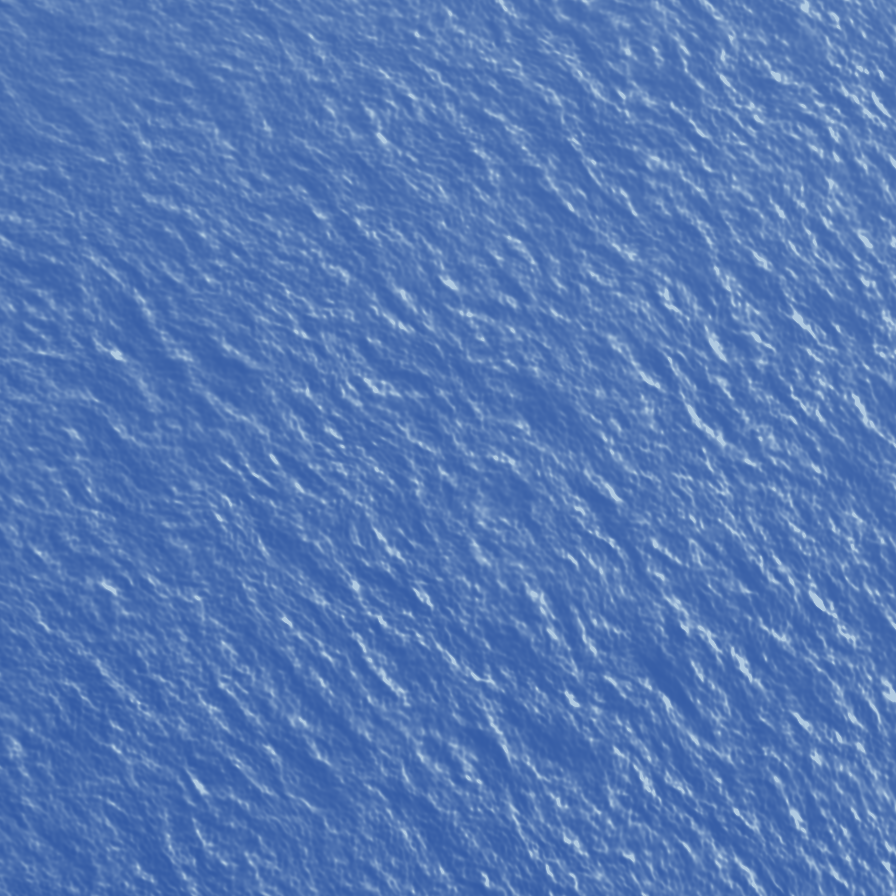
Write a WebGL 2 fragment shader that draws this texture.

```glsl
#version 300 es
precision highp float;

// Open sea from above: wind waves whose crests run down to the right.
// Ridged gradient noise forms the waves and plain noise the ripples; slopes
// facing the upper right catch the light, more so towards the right edge.

uniform vec2 u_resolution;
out vec4 fragColor;

vec2 hashGradient(vec2 cell) {
    vec2 s = vec2(dot(cell, vec2(127.1, 311.7)), dot(cell, vec2(269.5, 183.3)));
    return fract(sin(s) * 43758.5453) * 2.0 - 1.0;
}

// Gradient noise, about -0.7 to 0.7
float noise(vec2 p) {
    vec2 i = floor(p);
    vec2 f = p - i;
    vec2 w = f * f * f * (f * (f * 6.0 - 15.0) + 10.0);
    float a = dot(hashGradient(i), f);
    float b = dot(hashGradient(i + vec2(1, 0)), f - vec2(1, 0));
    float c = dot(hashGradient(i + vec2(0, 1)), f - vec2(0, 1));
    float d = dot(hashGradient(i + vec2(1, 1)), f - vec2(1, 1));
    return mix(mix(a, b, w.x), mix(c, d, w.x), w.y);
}

mat2 rotation(float angle) {
    float c = cos(angle), s = sin(angle);
    return mat2(c, s, -s, c);
}

// Ridged waves, then rounder ripples; x runs along the crests, y across them
float waveHeight(vec2 p) {
    float height = 0.0, amplitude = 1.0, frequency = 19.0, turn = 0.1;
    for (int i = 0; i < 5; i++) {
        float stretch = 0.38 + 0.11 * float(i);
        vec2 q = rotation(turn) * p * frequency * vec2(stretch, 1.0);
        float n = noise(q + 17.3 * float(i));
        float ridge = 1.0 - 2.0 * sqrt(n * n + 0.002);
        height += amplitude * (i < 2 ? ridge : 1.7 * n);
        amplitude *= 0.6;
        frequency *= 1.75;
        turn *= -1.2;
    }
    return height;
}

void main() {
    vec2 uv = gl_FragCoord.xy / u_resolution;

    // Turn into the crest frame, bend the crests and let them wander
    vec2 p = rotation(0.66) * uv;
    p.y += 0.15 * p.x * p.x;
    p += 0.012 * vec2(noise(uv * 9.0), noise(uv * 9.0 + 40.0));

    // Light on the far faces and on the crests
    float height = waveHeight(p);
    float slope = height - waveHeight(p + vec2(0.0008, 0.003));
    float light = 8.5 * slope + 1.6 * (height - 1.05);

    // Gusts and the nearness of the sun set the contrast
    float gust = noise(uv * vec2(4.0, 5.0) + 8.0);
    float contrast = 0.48 + 0.26 * uv.x - 0.1 * uv.y + 0.15 * gust;
    float haze = -0.21 + 0.14 * uv.y + 0.1 * uv.x;
    float tone = haze + 0.24 * exp(contrast * light);
    tone = clamp(tone, -0.14, 1.2);

    vec3 deepBlue = vec3(0.25, 0.40, 0.67);
    vec3 glint = vec3(0.62, 0.73, 0.85);
    fragColor = vec4(mix(deepBlue, glint, tone), 1.0);
}
```
